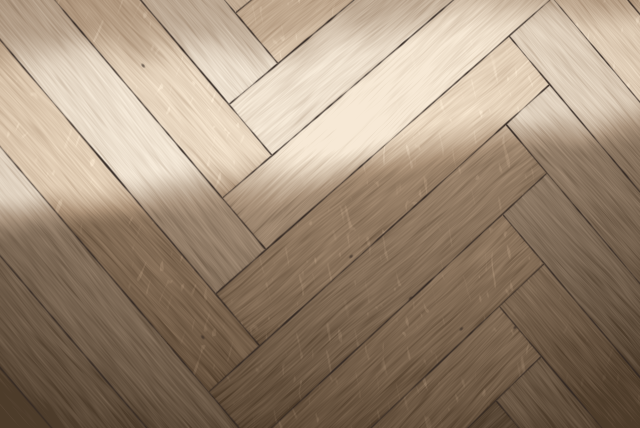
This texture is drawn by a Shadertoy shader. Its source:

```glsl
const float PLANK_LENGTH = 6.2; // in plank widths
const vec3 UMBER = vec3(0.30, 0.235, 0.17);
const vec3 OAK = vec3(0.66, 0.575, 0.49);
const vec3 CREAM = vec3(0.96, 0.92, 0.86);
const vec3 SEAM = vec3(0.19, 0.15, 0.13);

struct Plank {
    vec2 at;    // along, across
    vec2 id;
    float edge; // distance to the nearest side
};

vec2 hash2(vec2 p) {
    vec3 q = fract(p.xyx * vec3(0.1031, 0.1030, 0.0973));
    q += dot(q, q.yzx + 33.33);
    return fract((q.xx + q.yz) * q.zy);
}

// Gradient noise, roughly -0.7 to 0.7
float gradientNoise(vec2 p) {
    vec2 i = floor(p), f = p - i;
    vec2 s = f * f * f * (f * (f * 6.0 - 15.0) + 10.0);
    vec4 g;
    for (int k = 0; k < 4; k++) {
        vec2 c = vec2(k % 2, k / 2);
        g[k] = dot(hash2(i + c) * 2.0 - 1.0, f - c);
    }
    return mix(mix(g.x, g.y, s.x), mix(g.z, g.w, s.x), s.y);
}

// Floor coordinates in plank widths, seen in slight perspective
vec2 floorCoords(vec2 pos) {
    vec2 d = pos - vec2(0.5195, 0.537);
    mat2 axes = mat2(vec2(0.1176, 0.1008) - 0.0124 * d,
                     vec2(0.1020, -0.1205) - 0.0008 * d);
    return inverse(axes) * d;
}

// Alternate staircase strips of planks along x and along y
Plank herringbone(vec2 p, float len) {
    Plank plank = Plank(vec2(0.0), vec2(0.0), 0.0);
    float strip = floor((p.x + p.y) / (2.0 * len));
    for (float n = strip - 1.0; n <= strip + 1.0; n++) {
        vec2 q = p - n * len;
        float row = floor(q.y), col = floor(q.x - len);
        float alongX = q.x + row, alongY = q.y + col;
        if (alongX >= 0.0 && alongX < len) {
            plank.at = vec2(alongX, q.y - row);
            plank.id = vec2(row, 2.0 * n) + 40.0;
        } else if (alongY >= 0.0 && alongY < len) {
            plank.at = vec2(alongY, q.x - len - col);
            plank.id = vec2(col, 2.0 * n + 1.0) + 40.0;
        }
    }
    vec2 side = min(plank.at, vec2(len, 1.0) - plank.at);
    plank.edge = min(side.x, side.y);
    return plank;
}

// Fine fibres, brown pores and pale ray flecks
float woodGrain(vec2 at, vec2 seed) {
    vec2 p = at + seed * 57.0;
    p.y += (seed.x - 0.5) * 0.08 * at.x + 0.06 * gradientNoise(p * vec2(0.6, 1.2));
    float streaks = gradientNoise(p * vec2(0.5, 9.0));
    float fibres = gradientNoise(p * vec2(1.3, 24.0));
    float threads = gradientNoise(p * vec2(2.5, 43.0));
    float pores = smoothstep(0.1, 0.45, gradientNoise(p * vec2(1.2, 19.0) + 9.0));
    float bend = 2.0 * gradientNoise(p * 2.5);
    float rays = smoothstep(0.25, 0.5, gradientNoise(vec2(p.x * 11.0 + p.y * 6.0, p.y * 4.0 + bend)));
    float figured = smoothstep(0.4, 0.8, seed.y);
    return 0.06 * streaks + 0.10 * fibres + 0.09 * threads - 0.08 * pores + 0.09 * figured * rays;
}

// A window's soft band of sun over a floor that dims towards the corners
float daylight(vec2 pos, float aspect) {
    float wobble = 0.06 * gradientNoise(pos * 4.0) + 0.02 * gradientNoise(pos * 11.0);
    float lower = mix(0.47, 0.70, pos.x / aspect) + wobble;
    float upper = 0.86 + 0.10 * smoothstep(0.5, 1.1, pos.x) - wobble;
    float enter = smoothstep(lower - 0.05, lower + 0.09, pos.y);
    float leave = smoothstep(upper - 0.05, upper + 0.08, pos.y);
    float shade = 0.11 + 0.46 * pos.y;
    float sun = mix(0.90, 0.62, leave);
    vec2 fromCentre = (pos - vec2(0.5 * aspect, 0.55)) / aspect;
    return mix(shade, sun, enter) + 0.07 - 0.55 * dot(fromCentre, fromCentre);
}

vec3 oakTone(float t) {
    vec3 tone = mix(UMBER, OAK, clamp(t * 2.0, 0.0, 1.0));
    return mix(tone, CREAM, clamp(t * 2.0 - 1.0, 0.0, 1.0));
}

void mainImage(out vec4 fragColor, in vec2 fragCoord) {
    vec2 pos = fragCoord / iResolution.y;
    vec2 p = floorCoords(pos);
    Plank plank = herringbone(p, PLANK_LENGTH);
    vec2 seed = hash2(plank.id);
    float pixel = 1.0 / (iResolution.y * 0.155);

    float tone = daylight(pos, iResolution.x / iResolution.y);
    tone += 0.09 * (seed.x - 0.5) + woodGrain(plank.at, seed);
    tone -= 0.04 * exp(-plank.edge * 25.0);
    vec3 color = oakTone(tone);
    color *= mix(vec3(1.0), vec3(1.02, 0.99, 0.95), seed.y);

    // Small dark knot on some planks
    vec2 knot = hash2(plank.id + 17.0) * vec2(PLANK_LENGTH, 1.0);
    float knotEdge = length((plank.at - knot) * vec2(0.6, 1.0)) - 0.018;
    color = mix(color, SEAM, 0.6 * step(0.7, seed.y) * smoothstep(pixel, -pixel, knotEdge));

    // Thin seams that fade and thicken along their run
    float wear = gradientNoise(p * 1.7) + 0.5 * gradientNoise(p * 6.0);
    float seamWidth = 0.010 + 0.009 * wear;
    float seam = smoothstep(seamWidth + pixel, seamWidth - pixel, plank.edge);
    float depth = clamp(0.78 + 0.5 * wear, 0.35, 0.95);
    fragColor = vec4(mix(color, SEAM, depth * seam), 1.0);
}
```
